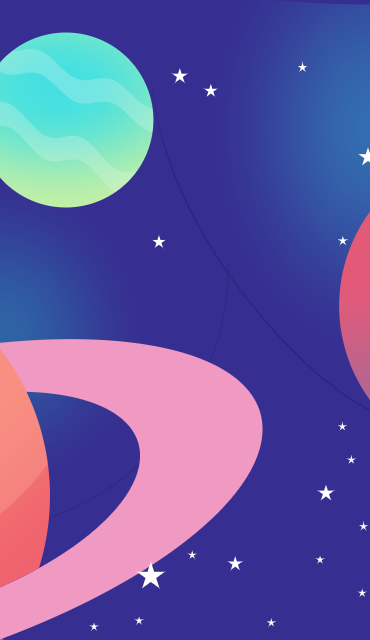
This background is drawn by a Shadertoy shader. Its source:

```glsl
// A night sky with three flat planets, one of them ringed, soft blue glows and stars.
// Shapes are signed distances in units of the canvas height, painted back to front;
// star groups follow a circle, a zigzag and an arch, computed in loops.

const float TAU = 6.28318;

// Antialiased coverage of a signed distance.
float cover(float d) {
    return clamp(0.5 - d * iResolution.y, 0.0, 1.0);
}

float disc(vec2 p, float radius) {
    return length(p) - radius;
}

// Approximate distance to a sheared ellipse with the given half extents.
float tiltedEllipse(vec2 p, vec2 extent, float tilt) {
    vec2 u = p / extent;
    vec2 slope = u - tilt * u.yx;
    float f = dot(u, slope) - (1.0 - tilt * tilt);
    return f / max(length(2.0 * slope / extent), 0.001);
}

// Five-pointed star, folded into half of one point.
float star(vec2 p, float radius) {
    float sector = TAU / 5.0;
    float a = abs(mod(atan(p.x, p.y) + 0.5 * sector, sector) - 0.5 * sector);
    vec2 q = length(p) * vec2(sin(a), cos(a));
    return dot(q - vec2(0.0, radius), vec2(0.951, 0.309));
}

float glow(vec2 p, vec2 extent) {
    return 1.0 - smoothstep(0.0, 1.0, length(p / extent));
}

vec3 sky(vec2 p) {
    vec3 color = vec3(0.213, 0.182, 0.569);
    float topEdge = cover(p.y - 0.993 - 0.3 * pow(0.578 - p.x, 2.0));
    color = mix(color, vec3(0.20, 0.43, 0.69), topEdge * glow(p - vec2(0.59, 0.80), vec2(0.28, 0.38)));
    color = mix(color, vec3(0.18, 0.39, 0.65), glow(p - vec2(0.0, 0.48), vec2(0.24, 0.26)));

    // Long faint curve: horizontal offset corrected by its slope.
    float t = clamp((0.922 - p.y) / 0.564, 0.0, 1.02);
    float curveX = 0.2344 + 0.319 * t * t + 0.026 * pow(t, 16.0);
    float slope = (0.638 * t + 0.416 * pow(t, 15.0)) / 0.564;
    float d = abs(p.x - curveX) / sqrt(1.0 + slope * slope) - 0.0009;
    float line = cover(d) * smoothstep(0.0, 0.35, t);

    // Fainter arc that meets it.
    float arc = abs(disc(p - vec2(-0.0625, 0.586), 0.4193)) - 0.0008;
    line = max(line, 0.65 * cover(arc) * step(p.y, 0.586));
    return mix(color, vec3(0.15, 0.12, 0.42), 0.7 * line);
}

vec3 greenPlanet(vec2 p) {
    float fade = smoothstep(0.02, 0.20, length((p - vec2(0.09, 0.865)) * vec2(0.65, 1.0)));
    vec3 color = mix(vec3(0.28, 0.88, 0.88), vec3(0.76, 0.94, 0.65), fade);
    float upper = 0.917 - 0.40 * p.x - 0.0104 * sin(55.5 * (p.x - 0.091));
    float lower = 0.8145 - 0.47 * p.x - 0.0117 * sin(55.5 * (p.x - 0.043));
    float wave = min(abs(p.y - upper), abs(p.y - lower)) * 0.9 - 0.0165;
    return mix(color, vec3(0.90, 0.96, 0.93), 0.27 * cover(wave));
}

vec3 orangePlanet(vec2 p) {
    vec3 color = mix(vec3(0.94, 0.39, 0.43), vec3(0.98, 0.53, 0.47), smoothstep(0.08, 0.40, p.y - p.x));
    float shine = 0.197 + 0.75 * p.x + 4.0 * p.x * p.x - p.y;
    return mix(color, vec3(0.97, 0.60, 0.56), 0.45 * cover(shine));
}

float scatteredStars(vec2 p) {
    float mask = 0.0;
    // Widening circle of stars in the upper sky.
    for (int n = 0; n < 5; n++) {
        float i = float(n);
        float angle = 4.01 + 1.17 * i - 0.40 * max(0.0, -sin(TAU * i / 4.0));
        vec2 center = vec2(0.4076, 0.7656) + (0.121 + 0.0234 * i) * vec2(cos(angle), -sin(angle));
        float size = 0.0108 + 0.0046 * cos(0.5 * TAU * i) * sin(TAU * i / 8.0);
        mask = max(mask, cover(star(p - center, size)));
    }
    // Zigzag down the right side.
    for (int n = 0; n < 6; n++) {
        float i = float(n);
        vec2 center = vec2(0.535 + 0.035 * sin(2.73 * i), 0.3333 - 0.052 * i);
        float size = 0.0066 + 0.0066 * exp(-4.0 * (i - 2.0) * (i - 2.0));
        mask = max(mask, cover(star(p - center, size)));
    }
    // Arch along the bottom.
    for (int n = 0; n < 5; n++) {
        float i = float(n);
        float rise = exp(-1.3 * (i - 2.45) * (i - 2.45));
        vec2 center = vec2(0.147 + 0.069 * i + 0.02 * rise, 0.0205 + 0.146 * rise);
        float size = 0.0066 + 0.0052 * exp(-4.0 * (i - 3.0) * (i - 3.0));
        mask = max(mask, cover(star(p - center, size)));
    }
    // Two accents: one large, one high up.
    mask = max(mask, cover(star(p - vec2(0.2357, 0.0995), 0.023)));
    return max(mask, cover(star(p - vec2(0.281, 0.881), 0.0125)));
}

void mainImage(out vec4 fragColor, in vec2 fragCoord) {
    vec2 p = fragCoord / iResolution.y;
    vec3 color = sky(p);

    color = mix(color, greenPlanet(p), cover(disc(p - vec2(0.103, 0.8125), 0.1367)));
    vec3 rose = mix(vec3(0.70, 0.40, 0.57), vec3(0.89, 0.35, 0.47), smoothstep(0.36, 0.57, p.y));
    color = mix(color, rose, cover(disc(p - vec2(0.7786, 0.5221), 0.2487)));

    // The ring passes behind the orange planet above and in front of it below.
    float outer = tiltedEllipse(p - vec2(-0.1914, 0.1875), vec2(0.6016, 0.2826), 0.502);
    float inner = tiltedEllipse(p - vec2(-0.1419, 0.2005), vec2(0.3607, 0.1875), 0.466);
    float ring = cover(max(outer, -inner));
    float planet = cover(disc(p - vec2(-0.2995, 0.2253), 0.3776));
    color = mix(color, vec3(0.94, 0.60, 0.76), ring);
    color = mix(color, orangePlanet(p), planet * (1.0 - ring * step(p.y, 0.2253)));

    color = mix(color, vec3(1.0), scatteredStars(p));
    fragColor = vec4(color, 1.0);
}
```
